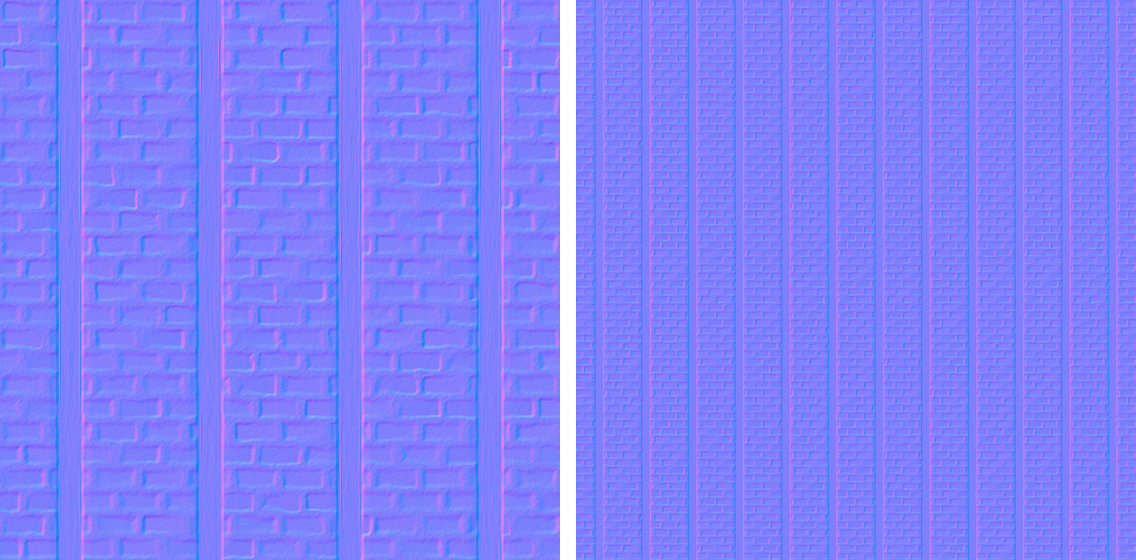
Left: one tile. Right: repeated 3 by 3.
Reproduce this texture map procedurally as a Shadertoy shader.

```glsl
#define POSTS 4.0
#define BRICKS vec2(12.0, 24.0)
#define POST_HALF 0.0235
#define POST_HEIGHT 0.0066
#define BRICK_HALF vec2(0.0362, 0.0164)
#define BRICK_HEIGHT 0.0027
#define RAGGED 0.0030
#define ROUGHNESS 0.00042
#define GRAIN 0.00085
#define TILT 0.11
#define SAMPLE_STEP 0.0007
#define VERTICAL_GAIN 0.42

float hash(vec2 p) {
    return fract(sin(dot(p, vec2(127.1, 311.7))) * 43758.55);
}

// Value noise that wraps after "cells" lattice steps across the unit canvas
float noise(vec2 p, vec2 cells) {
    vec2 x = p * cells;
    vec2 i = floor(x);
    vec2 f = x - i;
    f = f * f * (3.0 - 2.0 * f);
    vec2 a = mod(i, cells);
    vec2 b = mod(i + 1.0, cells);
    return mix(mix(hash(a), hash(vec2(b.x, a.y)), f.x),
               mix(hash(vec2(a.x, b.y)), hash(b), f.x), f.y);
}

float roundedBox(vec2 p, vec2 halfSize, float radius) {
    vec2 q = abs(p) - halfSize + radius;
    return length(max(q, 0.0)) + min(max(q.x, q.y), 0.0) - radius;
}

// Running-bond bricks with worn outlines, set in rough mortar
float wallHeight(vec2 p) {
    vec2 wobble = vec2(noise(p, vec2(40.0)), noise(p + 0.5, vec2(48.0))) - 0.5;
    wobble += 0.6 * (vec2(noise(p, vec2(144.0)), noise(p + 0.5, vec2(160.0))) - 0.5);
    vec2 grid = (p + RAGGED * wobble) * BRICKS;
    grid.x += 0.5 * mod(floor(grid.y) + 1.0, 2.0);
    vec2 id = mod(floor(grid), BRICKS);
    vec2 local = (fract(grid) - 0.5) / BRICKS;

    // Size, position, slope and edge wear of each brick
    vec4 vary = vec4(hash(id + 3.1), hash(id + 7.7), hash(id + 13.3), hash(id + 19.9)) - 0.5;
    vec2 halfSize = BRICK_HALF + vec2(0.0025, 0.0014) * vary.xy;
    vec2 centered = local - vec2(0.0028, 0.0014) * vary.zw;
    float d = roundedBox(centered, halfSize, 0.006 + 0.005 * vary.x);
    d += 0.012 * max(noise(p, vec2(36.0)) - 0.68, 0.0);
    float bevel = mix(0.0075 + 0.008 * vary.y, 0.0075 + 0.008 * vary.w,
                      smoothstep(-0.02, 0.02, local.x));
    float face = smoothstep(0.0030, -bevel, d);

    // Coarse lumps and fine grit, both stronger in the mortar
    float rough = 1.3 * noise(p, vec2(72.0)) + noise(p, vec2(160.0))
                + 0.9 * noise(p, vec2(256.0)) + 0.7 * noise(p, vec2(400.0));
    float bricks = face * (BRICK_HEIGHT + dot(centered, vary.zw * vec2(TILT, TILT)));
    return bricks + ROUGHNESS * rough * mix(1.1, 0.6, face);
}

// Timber grain with a split running along each side
float postHeight(vec2 p, float across, float id) {
    vec2 bent = p + vec2(0.003 * noise(p, vec2(16.0, 12.0)), 0.0);
    float grain = 0.45 * noise(bent, vec2(128.0, 10.0)) + 0.5 * noise(bent, vec2(280.0, 28.0))
                + 0.35 * noise(bent, vec2(420.0, 60.0)) + 0.25 * noise(p, vec2(240.0, 180.0));
    float drift = 0.002 * (noise(p, vec2(4.0, 14.0)) - 0.5);
    float side = sign(across);
    float inset = POST_HALF - 0.0045 - 0.003 * hash(vec2(id, side + 5.0));
    float split = smoothstep(0.0020, 0.0, abs(abs(across) - inset + drift));
    float depth = 0.0008 * smoothstep(0.3, 0.75, noise(p, vec2(8.0, 9.0)));
    return POST_HEIGHT + GRAIN * grain - depth * split;
}

float surfaceHeight(vec2 p) {
    float column = p.x * POSTS;
    float id = mod(floor(column), POSTS);
    float across = (fract(column) - 0.5) / POSTS;
    float chipped = 0.0016 * (noise(p, vec2(8.0, 40.0)) - 0.5)
                  + 0.0010 * (noise(p, vec2(16.0, 120.0)) - 0.5);
    float edge = abs(across) - POST_HALF - chipped;
    float post = smoothstep(0.0025, -0.0040, edge);
    // Mortar swells slightly where it meets the timber
    float swell = 0.0018 * smoothstep(0.014, 0.0, edge) * noise(p, vec2(64.0, 48.0));
    return mix(wallHeight(p) + swell, postHeight(p, across, id), post);
}

void mainImage(out vec4 fragColor, in vec2 fragCoord) {
    vec2 p = fragCoord / iResolution.xy;
    vec2 e = vec2(SAMPLE_STEP, 0.0);

    // Slope of the relief, with green pointing down
    vec2 slope = vec2(surfaceHeight(p - e.xy) - surfaceHeight(p + e.xy),
                      surfaceHeight(p + e.yx) - surfaceHeight(p - e.yx)) / (2.0 * SAMPLE_STEP);
    slope.y *= VERTICAL_GAIN;
    vec2 normal = slope / sqrt(1.0 + dot(slope, slope));

    fragColor = vec4(0.5 + 0.5 * normal, 0.99 - 0.05 * dot(normal, normal), 1.0);
}
```
